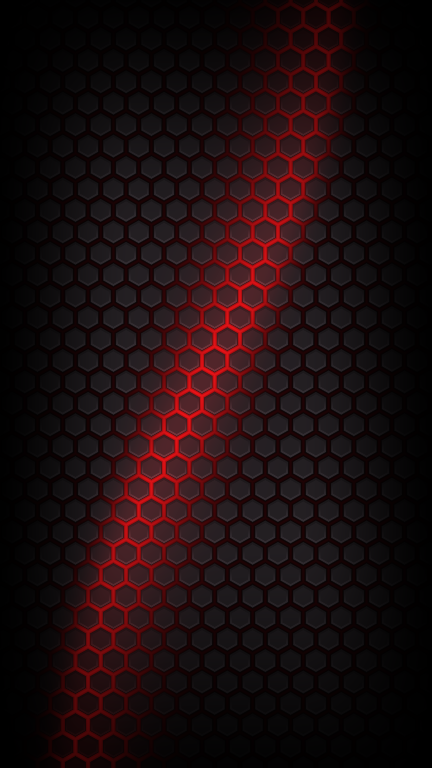
Write a Shadertoy shader that draws this background.

```glsl
// A wall of dark hexagonal tiles with red light leaking through the gaps.
// Tiles come from a folded hexagon lattice; the light follows an S-shaped
// ribbon that is crisp on its outer flank and soft on its inner flank.

const vec2 LATTICE_ORIGIN = vec2(-0.0324, 0.0046);
const vec2 TILE_SIZE = vec2(0.0586, 0.0573);
const float TILE_EDGE = 0.41;

const vec3 TILE_GREY = vec3(0.138, 0.122, 0.135);
const vec3 TILE_GLOW = vec3(0.18, 0.025, 0.03);
const vec3 GAP_DARK = vec3(0.018, 0.008, 0.010);
const vec3 GAP_EMBER = vec3(0.10, 0.004, 0.008);
const vec3 GAP_GLOW = vec3(0.72, 0.055, 0.065);

// Offset from the nearest centre of a pointy-top hexagon lattice.
vec2 hexOffset(vec2 q) {
    vec2 period = vec2(1.0, 1.7320508);
    vec2 a = mod(q + 0.5 * period, period) - 0.5 * period;
    vec2 b = mod(q, period) - 0.5 * period;
    return dot(a, a) < dot(b, b) ? a : b;
}

// Hexagonal radius: 0 at the centre, 0.5 on the cell border.
float hexRadius(vec2 p) {
    p = abs(p);
    return max(p.x, dot(p, vec2(0.5, 0.8660254)));
}

// Soft line of a given half width around a radius.
float ring(float radius, float target, float halfWidth, float blur) {
    return 1.0 - smoothstep(halfWidth, halfWidth + blur, abs(radius - target));
}

// Brightness of the curved ribbon of light.
float ribbon(vec2 p) {
    float side = p.x + 0.0324 - 0.324 * tanh(p.y / 0.579);
    float upper = smoothstep(-0.4, 0.4, p.y);
    float spread = side > 0.0 ? mix(0.14, 0.06, upper) : mix(0.06, 0.14, upper);
    float across = side / spread;
    float along = p.y / 0.8;
    return exp(-across * across - along * along);
}

// Darkening toward the borders of the canvas.
float vignette(vec2 p) {
    vec2 fade = 1.0 - smoothstep(vec2(0.18, 0.3), vec2(0.53, 1.0), abs(p));
    return fade.x * fade.y;
}

void mainImage(out vec4 fragColor, in vec2 fragCoord) {
    vec2 p = (fragCoord - 0.5 * iResolution.xy) / iResolution.x;
    float pixel = 1.0 / (TILE_SIZE.x * iResolution.x);

    vec2 local = hexOffset((p - LATTICE_ORIGIN) / TILE_SIZE);
    float radius = hexRadius(local);
    float glow = ribbon(p);
    float light = vignette(p);

    // Tile face, with a bevel lit from below and shaded from above.
    vec3 tile = TILE_GREY * light + TILE_GLOW * glow;
    float slope = smoothstep(-0.35, 0.35, -local.y);
    float bevel = ring(radius, TILE_EDGE - 0.055, 0.015, max(pixel, 0.025));
    tile *= 1.0 + bevel * mix(-0.2, 0.45, slope);
    tile *= 1.0 - 0.35 * smoothstep(TILE_EDGE - 0.04, TILE_EDGE, radius);

    // Gap between tiles, brightest along its middle.
    float core = smoothstep(TILE_EDGE - 0.03, 0.5, radius);
    vec3 gap = GAP_DARK * light + GAP_EMBER * light * core;
    gap += GAP_GLOW * glow * mix(0.8, 1.12, core);

    float gapMask = smoothstep(-0.6 * pixel, 0.6 * pixel, radius - TILE_EDGE);
    fragColor = vec4(mix(tile, gap, gapMask), 1.0);
}
```
